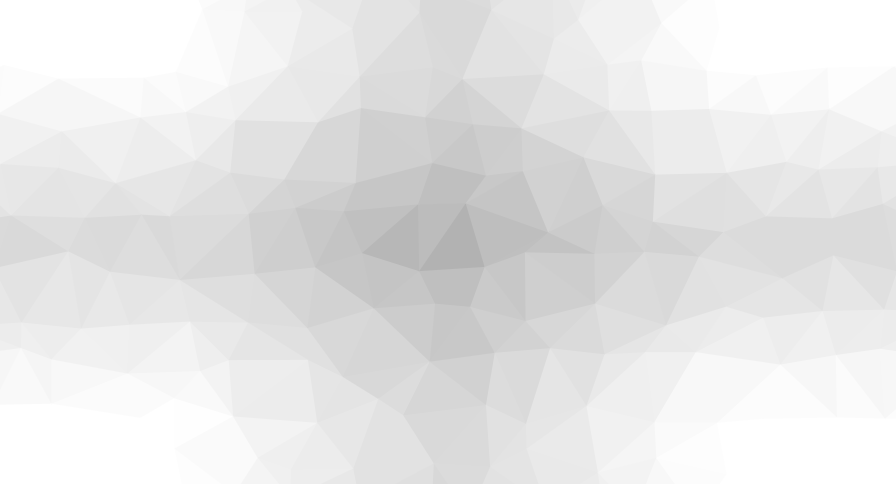
Write a Shadertoy shader that draws this background.

```glsl
// Low-poly mesh of pale grey facets, darkest where two soft bands cross at the centre.

const vec2  CELL = vec2(0.121, 0.1);          // mesh spacing, in canvas heights
const float JITTER = 0.31;                    // vertex displacement, in cells
const vec2  BAND_REACH = vec2(0.545, 0.355);  // half widths: upright band, level band
const vec2  BAND_DEPTH = vec2(0.150, 0.147);  // darkness at the middle of each band
const float FACET_VARIATION = 0.13;           // relative spread of darkness per facet
const vec3  PAPER = vec3(1.0);

vec2 hash22(vec2 p) {
    vec3 q = fract(p.xyx * vec3(0.1031, 0.1030, 0.0973));
    q += dot(q, q.yzx + 33.33);
    return fract((q.xx + q.yz) * q.zy);
}

// Displaced lattice point; the mesh is centred on the middle of a cell
vec2 meshVertex(vec2 id) {
    vec2 offset = (hash22(id + 71.0) * 2.0 - 1.0) * JITTER;
    return (id - 0.5 + offset) * CELL;
}

// Signed distance to the line from a to b, positive on its left
float leftOf(vec2 p, vec2 a, vec2 b) {
    vec2 e = normalize(b - a);
    vec2 r = p - a;
    return e.x * r.y - e.y * r.x;
}

// Sum of the two crossing bands, each fading linearly to nothing
float bandDarkness(vec2 p) {
    vec2 fade = max(1.0 - abs(p) / BAND_REACH, 0.0);
    return dot(fade, BAND_DEPTH);
}

// Darkness weighted by coverage in x, coverage in y
vec2 facet(vec2 p, vec2 a, vec2 b, vec2 c, float pixel) {
    float inside = min(leftOf(p, a, b), min(leftOf(p, b, c), leftOf(p, c, a)));
    float coverage = clamp(0.5 + inside / pixel, 0.0, 1.0);
    vec2 middle = (a + b + c) / 3.0;
    float variation = hash22(middle * 431.0 + 900.0).x - 0.5;
    float darkness = bandDarkness(middle) * (1.0 + FACET_VARIATION * variation);
    return vec2(darkness, 1.0) * coverage;
}

void mainImage(out vec4 fragColor, in vec2 fragCoord) {
    vec2 p = (fragCoord - 0.5 * iResolution.xy) / iResolution.y;
    float pixel = 1.0 / iResolution.y;
    vec2 home = floor(p / CELL + 0.5);
    vec2 sum = vec2(0.0);

    // Displaced corners let neighbouring cells reach into this one
    for (int j = -1; j <= 1; j++) {
        for (int i = -1; i <= 1; i++) {
            vec2 id = home + vec2(i, j);
            vec2 a = meshVertex(id);
            vec2 b = meshVertex(id + vec2(1.0, 0.0));
            vec2 c = meshVertex(id + vec2(1.0, 1.0));
            vec2 d = meshVertex(id + vec2(0.0, 1.0));

            // Split each quad along its shorter diagonal
            if (distance(a, c) < distance(b, d)) {
                sum += facet(p, a, b, c, pixel) + facet(p, a, c, d, pixel);
            } else {
                sum += facet(p, b, c, d, pixel) + facet(p, b, d, a, pixel);
            }
        }
    }

    float darkness = sum.x / max(sum.y, 0.001);
    fragColor = vec4(PAPER - darkness, 1.0);
}
```
